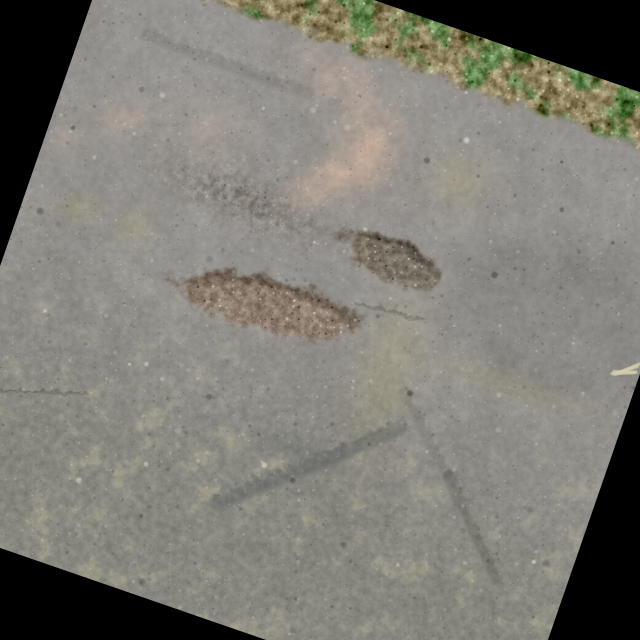
Give the GLSL for this texture, as a three.js fragment shader.

```glsl
// Worn asphalt with potholes, dusty patches and a leafy verge, seen as a tilted
// square on black. Soft ellipses and segments place the stains; gradient noise
// and scattered grit on jittered grids give the surface its grain.
varying vec2 vUv;

vec2 hash2(vec2 p) {
  vec3 q = fract(p.xyx * vec3(0.1031, 0.103, 0.0973));
  q += dot(q, q.yzx + 33.33);
  return fract((q.xx + q.yz) * q.zy);
}

float cornerSlope(vec2 cell, vec2 f, vec2 corner) {
  float a = 6.2832 * hash2(cell + corner + 100.0).x;
  return dot(vec2(cos(a), sin(a)), f - corner);
}

float gradientNoise(vec2 p) {
  vec2 i = floor(p), f = fract(p);
  vec2 w = f * f * f * (f * (f * 6.0 - 15.0) + 10.0);
  float low = mix(cornerSlope(i, f, vec2(0)), cornerSlope(i, f, vec2(1, 0)), w.x);
  float high = mix(cornerSlope(i, f, vec2(0, 1)), cornerSlope(i, f, vec2(1)), w.x);
  return mix(low, high, w.y);
}

float fbm(vec2 p) {
  float sum = 0.0, amp = 1.0;
  for (int i = 0; i < 4; i++) {
    sum += amp * gradientNoise(p);
    p = mat2(1.6, 1.2, -1.2, 1.6) * p + 7.3;
    amp *= 0.55;
  }
  return sum;
}

// Distance from the centre of a tilted ellipse, 1 on its rim
float ellipse(vec2 p, vec2 centre, vec2 radius, float tilt) {
  p -= centre;
  float c = cos(tilt), s = sin(tilt);
  return length(vec2(c * p.x + s * p.y, c * p.y - s * p.x) / radius);
}

float glow(vec2 p, vec2 centre, vec2 radius, float tilt) {
  float d = ellipse(p, centre, radius, tilt);
  return exp(-d * d * 1.3);
}

float stroke(vec2 p, vec2 a, vec2 b, float width) {
  vec2 ab = b - a;
  float t = clamp(dot(p - a, ab) / dot(ab, ab), 0.0, 1.0);
  return 1.0 - smoothstep(width * 0.3, width, length(p - a - ab * t));
}

// Jittered dots: positive ones are pale, negative ones dark
float grit(vec2 p, float scale, float density) {
  vec2 cell = floor(p * scale);
  vec2 r = hash2(cell), s = hash2(cell + 57.0);
  float size = mix(0.12, 0.32, s.y);
  float d = length(fract(p * scale) - mix(vec2(0.32), vec2(0.68), r));
  return step(s.x, density) * (1.0 - smoothstep(size * 0.3, size, d)) * (r.x * 2.0 - 1.0);
}

float hollow(vec2 p, float ragged) {
  float big = ellipse(p, vec2(0.425, 0.521), vec2(0.15, 0.043), -0.23);
  float small = ellipse(p, vec2(0.612, 0.594), vec2(0.08, 0.036), -0.45);
  return 1.0 - smoothstep(0.78, 1.12, min(big, small) + ragged * 0.3);
}

void main() {
  vec2 p = vUv;
  vec2 c = p - 0.5;
  vec2 q = vec2(dot(c, vec2(0.945, -0.327)), dot(c, vec2(0.327, 0.945)));
  float broad = fbm(p * 5.0), mid = fbm(p * 24.0), fine = fbm(p * 85.0);
  float near = 1.0 - smoothstep(-0.35, 0.1, q.y);

  // Asphalt, paler towards the far side
  vec3 col = mix(vec3(0.585, 0.575, 0.56), vec3(0.535, 0.53, 0.5), near);
  col += 0.025 * broad + 0.03 * mid + mix(0.035, 0.06, near) * fine;
  col += vec3(0.05, 0.045, 0.01) * near * smoothstep(0.15, 0.6, mid + broad * 0.4);
  float smoothPatch = 1.0 - smoothstep(0.65, 1.15,
    ellipse(p, vec2(0.86, 0.5), vec2(0.23, 0.13), -0.25) + 0.15 * broad);
  col -= 0.045 * smoothPatch;
  col += 0.1 * grit(p, 70.0, 0.25) + 0.09 * grit(p + 0.37, 130.0, 0.35);
  col += 0.18 * grit(p + 0.71, 38.0, 0.06);

  // Pink dust
  float dust = glow(p, vec2(0.575, 0.765), vec2(0.05, 0.075), -0.2)
    + 0.75 * glow(p, vec2(0.505, 0.715), vec2(0.07, 0.035), 0.45)
    + 0.55 * glow(p, vec2(0.525, 0.875), vec2(0.075, 0.045), -0.6)
    + 0.45 * glow(p, vec2(0.19, 0.815), vec2(0.06, 0.028), 0.2)
    + 0.35 * glow(p, vec2(0.335, 0.79), vec2(0.05, 0.05), 0.0)
    + 0.25 * glow(p, vec2(0.1, 0.78), vec2(0.04, 0.025), 0.0);
  col += vec3(0.16, 0.085, 0.035) * dust * (0.85 + 0.5 * mid);

  // Olive silt
  float silt = glow(p, vec2(0.715, 0.715), vec2(0.05, 0.05), 0.0)
    + glow(p, vec2(0.125, 0.675), vec2(0.035, 0.025), 0.0)
    + glow(p, vec2(0.21, 0.645), vec2(0.03, 0.03), 0.0)
    + glow(p, vec2(0.605, 0.42), vec2(0.05, 0.13), -0.3)
    + 0.7 * glow(p, vec2(0.79, 0.4), vec2(0.14, 0.025), -0.3);
  col += vec3(0.035, 0.025, -0.025) * silt;

  // Dark stain, wheel tracks and hairline cracks
  vec2 wobble = p + 0.006 * vec2(mid, fine);
  float stain = stroke(wobble, vec2(0.34, 0.215), vec2(0.625, 0.33), 0.018)
    + 0.6 * glow(p, vec2(0.46, 0.3), vec2(0.075, 0.02), -0.3);
  col -= vec3(0.11, 0.095, 0.08) * min(stain, 1.0) * (0.8 + 0.5 * mid);
  col -= 0.075 * stroke(wobble, vec2(0.7, 0.257), vec2(0.775, 0.095), 0.012);
  col -= 0.035 * stroke(wobble, vec2(0.63, 0.385), vec2(0.7, 0.257), 0.012);
  col -= 0.05 * stroke(wobble, vec2(0.23, 0.945), vec2(0.48, 0.855), 0.014);
  col -= 0.08 * stroke(wobble, vec2(0.0, 0.39), vec2(0.14, 0.385), 0.004);
  col -= 0.09 * stroke(wobble, vec2(0.56, 0.525), vec2(0.66, 0.5), 0.004);

  // Rough broken ground and the two potholes
  float rough = glow(p, vec2(0.38, 0.69), vec2(0.12, 0.036), -0.4);
  float hole = hollow(p, mid);
  float rim = max(hole - hollow(p + vec2(0.002, 0.011), mid), 0.0);
  float rubble = 0.17 * fine + 0.25 * grit(p, 95.0, 0.8);
  col += rough * (vec3(-0.07, -0.08, -0.09) + 0.7 * rubble);
  vec3 soil = mix(vec3(0.55, 0.48, 0.42), vec3(0.47, 0.44, 0.38), smoothstep(0.5, 0.6, p.x));
  col = mix(col, soil + rubble + 0.06 * mid, hole * 0.9) - 0.16 * rim;

  // Pale twigs at the right side
  for (int i = 0; i < 4; i++) {
    vec2 r = hash2(vec2(float(i), 9.0)) - 0.5;
    vec2 a = vec2(0.978, 0.42) + 0.018 * r.yx;
    col = mix(col, vec3(0.82, 0.8, 0.67), 0.8 * stroke(p, a - vec2(0.017, r.x * 0.03), a + vec2(0.017, r.y * 0.03), 0.004));
  }

  // Verge: straw and leaf litter with clumps of grass
  float verge = smoothstep(0.408, 0.428, q.y + 0.014 * mid);
  float clump = smoothstep(-0.1, 0.4, fbm(p * 17.0 + 4.0) + 4.0 * (q.y - 0.465));
  vec3 litter = mix(vec3(0.58, 0.53, 0.39), vec3(0.39, 0.53, 0.31), clump);
  litter += 0.28 * fbm(p * 60.0 + 2.0) + 0.25 * grit(p, 75.0, 0.7);
  litter -= 0.14 * smoothstep(0.05, 0.5, mid);
  col = mix(col, litter, verge);

  // Tilted square frame
  float edge = 0.5 - max(abs(q.x), abs(q.y));
  gl_FragColor = vec4(clamp(col, 0.0, 1.0) * smoothstep(-0.001, 0.001, edge), 1.0);
}
```
